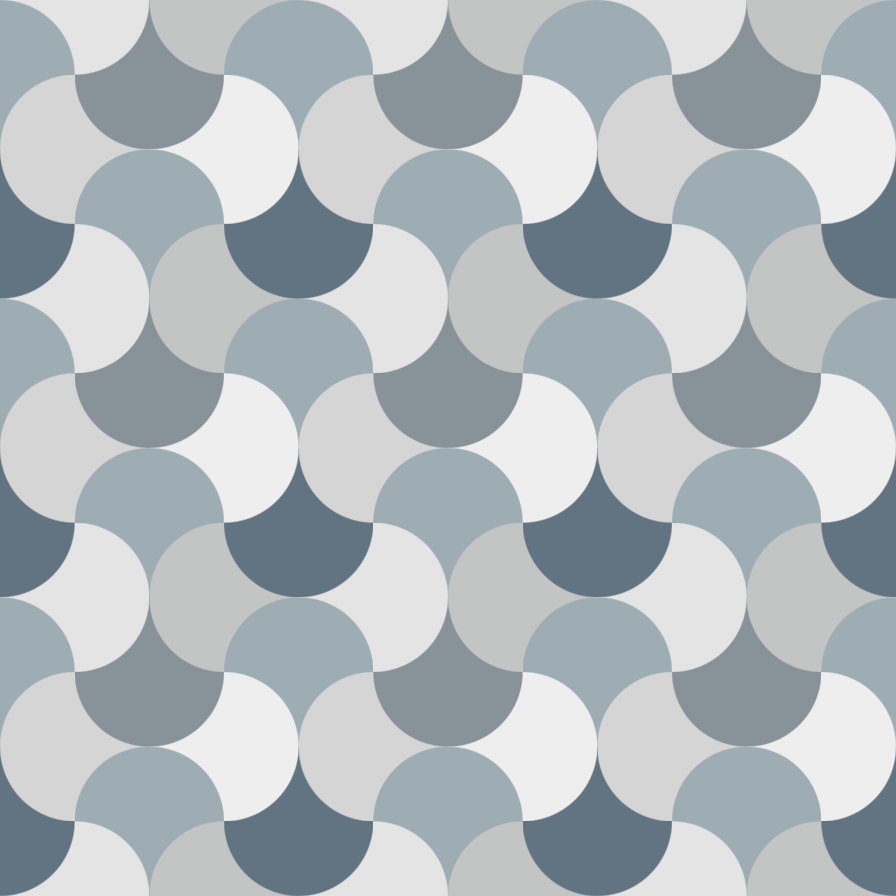
Give the GLSL for this pattern, as a WebGL 2 fragment shader.

```glsl
#version 300 es
precision highp float;
// Interlocking rounded drop tiles in greys and blue-greys, 3 by 3 repeats.

uniform vec2 u_resolution;
out vec4 fragColor;

const float REPEATS = 3.0;
const float UNITS = 4.0; // arc radii per repeat

const vec3 TEAL = vec3(0.615, 0.678, 0.702);
const vec3 GREY = vec3(0.535, 0.572, 0.600);
const vec3 SLATE = vec3(0.385, 0.456, 0.505);
const vec3 WHITE = vec3(0.935);
const vec3 PALE = vec3(0.896);
const vec3 LIGHT = vec3(0.835, 0.837, 0.837);
const vec3 SILVER = vec3(0.765, 0.768, 0.768);

// Parity of the tile index along each axis, 0 or 1
vec2 tileParity(vec2 center) {
  return mod(floor(center * 0.5), 2.0);
}

// Upright tiles alternate between domes and bowls
bool isDome(vec2 center) {
  vec2 parity = tileParity(center);
  return parity.x == parity.y;
}

vec3 uprightColor(vec2 center) {
  if (isDome(center)) return TEAL;
  return tileParity(center).x > 0.5 ? GREY : SLATE;
}

vec3 sidewaysColor(vec2 center) {
  vec2 parity = tileParity(center);
  vec3 evenRow = mix(PALE, SILVER, parity.x);
  vec3 oddRow = mix(LIGHT, WHITE, parity.x);
  return mix(evenRow, oddRow, parity.y);
}

// Signed distance to the arc, negative inside the upright tile
float arcDistance(vec2 p, vec2 upright, vec2 sideways) {
  bool uprightBulges = (p.y < upright.y) == isDome(upright);
  return uprightBulges ? length(p - upright) - 1.0
                       : 1.0 - length(p - sideways);
}

vec3 dropTiles(vec2 p, float pixel) {
  // Centers of the two tiles that share this unit square
  vec2 evenPoint = 2.0 * floor(p * 0.5 + 0.5);
  vec2 oddPoint = 2.0 * floor(p * 0.5) + 1.0;
  vec2 upright = vec2(evenPoint.x, oddPoint.y);
  vec2 sideways = vec2(oddPoint.x, evenPoint.y);

  float edge = smoothstep(-pixel, pixel, arcDistance(p, upright, sideways));
  return mix(uprightColor(upright), sidewaysColor(sideways), edge);
}

void main() {
  vec2 uv = gl_FragCoord.xy / u_resolution;
  float scale = REPEATS * UNITS;
  // Rows are counted downward from the top edge
  vec2 p = vec2(uv.x, 1.0 - uv.y) * scale;
  float pixel = scale / min(u_resolution.x, u_resolution.y);
  fragColor = vec4(dropTiles(p, pixel), 1.0);
}
```
